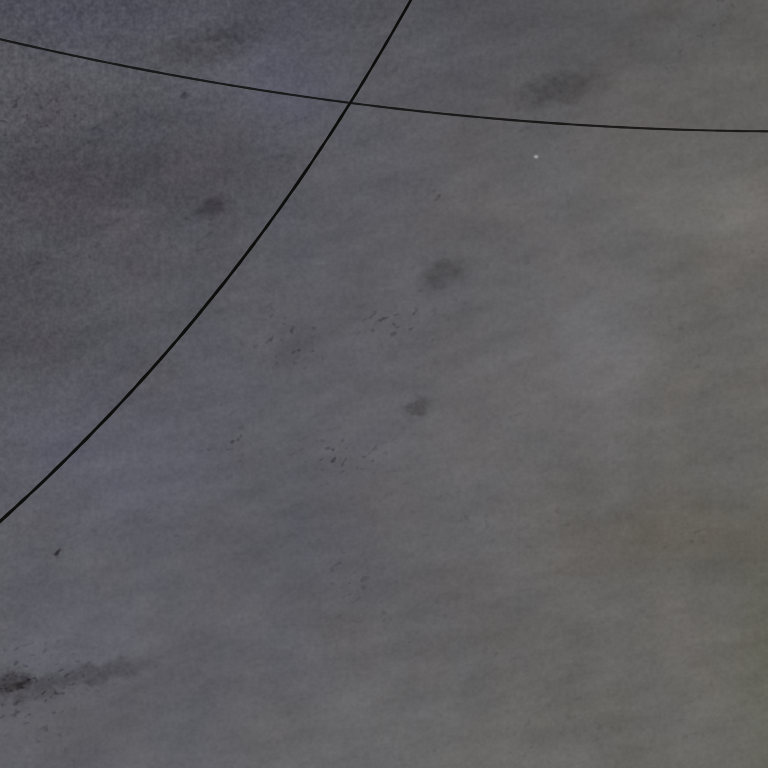
This texture is drawn by a Shadertoy shader. Its source:

```glsl
// Worn polished concrete floor crossed by two dark, gently curved saw-cut seams.
// Broad Gaussian tints set the lighting; gradient noise adds clouds, trowel streaks
// and grain; short lists of stains and pitted patches supply the wear.
#define SEAM_COLOR vec3(0.055, 0.055, 0.050)
#define COOL_TONE vec3(0.358, 0.357, 0.384)
#define WARM_TONE vec3(0.402, 0.393, 0.382)
#define SEAM_HALF_WIDTH 0.0019
#define CLOUD_AMOUNT 0.040
#define STREAK_AMOUNT 0.040
#define GRAIN_AMOUNT 0.042
#define PIT_AMOUNT 0.085

// Stains: centre x, y and radii x, y
const int STAINS = 10;
const vec4 STAIN[STAINS] = vec4[STAINS](
    vec4(0.275, 0.940, 0.075, 0.025), vec4(0.730, 0.885, 0.060, 0.022),
    vec4(0.281, 0.732, 0.022, 0.012), vec4(0.576, 0.644, 0.028, 0.021),
    vec4(0.543, 0.470, 0.016, 0.010), vec4(0.015, 0.110, 0.026, 0.014),
    vec4(0.100, 0.115, 0.110, 0.015), vec4(0.385, 0.560, 0.034, 0.028),
    vec4(0.075, 0.278, 0.008, 0.004), vec4(0.242, 0.875, 0.006, 0.006));
const float DEPTH[STAINS] = float[STAINS](
    0.050, 0.055, 0.055, 0.055, 0.055, 0.140, 0.060, 0.020, 0.150, 0.080);

// Pitted patches: centre x, y and radii x, y
const int PATCHES = 9;
const vec4 PATCH[PATCHES] = vec4[PATCHES](
    vec4(0.375, 0.560, 0.045, 0.035), vec4(0.510, 0.580, 0.040, 0.025),
    vec4(0.450, 0.405, 0.050, 0.020), vec4(0.580, 0.745, 0.020, 0.012),
    vec4(0.300, 0.420, 0.030, 0.025), vec4(0.455, 0.245, 0.020, 0.025),
    vec4(0.110, 0.670, 0.020, 0.020), vec4(0.030, 0.110, 0.080, 0.050),
    vec4(0.050, 0.850, 0.070, 0.030));

vec2 hash2(vec2 p) {
    vec3 q = fract(p.xyx * vec3(0.1031, 0.1030, 0.0973));
    q += dot(q, q.yzx + 33.33);
    return fract((q.xx + q.yz) * q.zy);
}
float cornerSlope(vec2 cell, vec2 offset) {
    float angle = 6.2832 * hash2(cell).x;
    return dot(vec2(cos(angle), sin(angle)), offset);
}
float gradientNoise(vec2 p) {
    vec2 i = floor(p), f = fract(p), e = vec2(1.0, 0.0);
    vec2 w = f * f * f * (f * (f * 6.0 - 15.0) + 10.0);
    return mix(mix(cornerSlope(i, f), cornerSlope(i + e, f - e), w.x),
               mix(cornerSlope(i + e.yx, f - e.yx), cornerSlope(i + 1.0, f - 1.0), w.x), w.y);
}
float fbm(vec2 p) {
    float sum = 0.0, gain = 0.6;
    for (int k = 0; k < 5; k++) {
        sum += gain * gradientNoise(p);
        p = mat2(1.6, 1.2, -1.2, 1.6) * p + 17.3;
        gain *= 0.55;
    }
    return sum;
}
// Gaussian spot; area holds centre and radii
float blob(vec2 p, vec4 area) {
    vec2 d = (p - area.xy) / area.zw;
    return exp(-dot(d, d));
}

// Broad tints of light, shade and colour
vec3 floorTone(vec2 p) {
    vec3 tone = mix(COOL_TONE, WARM_TONE, smoothstep(0.25, 1.0, p.x + 0.2 * (0.5 - p.y)));
    tone -= vec3(0.058, 0.062, 0.064) * blob(p, vec4(0.13, 0.78, 0.25, 0.11));
    tone -= vec3(0.046, 0.048, 0.052) * blob(p, vec4(0.02, 0.59, 0.20, 0.11));
    tone -= vec3(0.050, 0.048, 0.044) * blob(p, vec4(0.65, 1.02, 0.42, 0.13));
    tone -= vec3(0.046, 0.042, 0.030) * blob(p, vec4(0.05, 1.00, 0.24, 0.06));
    tone += vec3(0.008, 0.012, 0.028) * blob(p, vec4(0.36, 0.88, 0.10, 0.06));
    tone += vec3(0.006, 0.008, 0.024) * blob(p, vec4(0.14, 0.42, 0.17, 0.10));
    tone += vec3(0.046, 0.049, 0.060) * blob(p, vec4(0.79, 0.54, 0.085, 0.10));
    tone += vec3(0.032) * blob(p, vec4(0.95, 0.72, 0.12, 0.04));
    tone += vec3(0.034, 0.034, 0.042) * blob(p, vec4(0.11, 0.17, 0.09, 0.05));
    tone += vec3(0.022, 0.023, 0.016) * blob(p, vec4(0.35, 0.02, 0.40, 0.12));
    tone -= vec3(0.010, 0.016, 0.034) * blob(p, vec4(0.92, 0.30, 0.14, 0.05));
    return tone - vec3(0.014, 0.006, 0.032) * blob(p, vec4(1.02, 0.12, 0.07, 0.20));
}

float stainShade(vec2 p) {
    vec2 q = p + 0.018 * vec2(fbm(p * 42.0), fbm(p * 42.0 + 9.0));
    float shade = 0.0;
    for (int k = 0; k < STAINS; k++) {
        vec2 sheared = q - vec2(0.0, 0.25 * (q.x - STAIN[k].x));
        shade += DEPTH[k] * smoothstep(0.03, 0.85, blob(sheared, STAIN[k]));
    }
    return shade * (1.0 + 1.1 * fbm(p * vec2(60.0, 95.0)));
}

// Ragged pits: noise peaks, dense inside the patches and sparse elsewhere
float pitMask(vec2 p) {
    float density = 0.10 + 0.25 * smoothstep(0.05, 0.40, fbm(p * 8.0 + 4.0));
    for (int k = 0; k < PATCHES; k++) density += 0.8 * blob(p, PATCH[k]);
    vec2 slanted = vec2(p.x, p.y - 0.3 * p.x) * vec2(75.0, 130.0);
    float peaks = gradientNoise(slanted) + 0.5 * gradientNoise(p * 160.0);
    return min(density, 1.0) * smoothstep(0.24, 0.52, peaks);
}

float seamMask(float distance, float halfWidth) {
    float blur = 0.6 / iResolution.y;
    return 1.0 - smoothstep(halfWidth - blur, halfWidth + blur, distance);
}

void mainImage(out vec4 fragColor, in vec2 fragCoord) {
    vec2 p = fragCoord / iResolution.xy;
    // Surface: clouds, trowel streaks and grain, roughest at upper left
    float rough = 0.4 + 0.9 * smoothstep(0.9, -0.2, p.x + 0.8 * (1.0 - p.y));
    vec3 color = floorTone(p) + CLOUD_AMOUNT * fbm(p * vec2(4.0, 6.0) + 2.0);
    color += STREAK_AMOUNT * fbm(vec2(p.x * 14.0, (p.y - 0.2 * p.x) * 34.0));
    color += GRAIN_AMOUNT * rough * (gradientNoise(p * 220.0) + gradientNoise(p * 110.0));
    color += vec3(0.010, 0.0, -0.014) * fbm(p * 9.0 + 31.0);
    // Wear: stains, pits and one pale chip
    color -= stainShade(p) * vec3(0.95, 1.0, 1.08) + PIT_AMOUNT * pitMask(p);
    color += 0.3 * blob(p, vec4(0.698, 0.796, 0.0028, 0.0022));
    // Seams: implicit curves divided by their slope to give distance
    float t = 1.0 - p.y;
    float crossSeam = abs(p.y - 0.949 + p.x * (0.234 - 0.114 * p.x));
    crossSeam /= length(vec2(1.0, 0.234 - 0.228 * p.x));
    float longSeam = abs(p.x - 0.535 + t * (0.56 + 0.2 * t + 0.2 * t * t));
    longSeam /= length(vec2(1.0, 0.56 + 0.4 * t + 0.6 * t * t));
    float ragged = SEAM_HALF_WIDTH * (1.0 + 0.3 * gradientNoise(p * 60.0));
    float seam = max(0.85 * seamMask(crossSeam, 0.75 * ragged),
                     seamMask(longSeam, (0.9 + 0.25 * t) * ragged));
    fragColor = vec4(clamp(mix(color, SEAM_COLOR, seam), 0.0, 1.0), 1.0);
}
```
